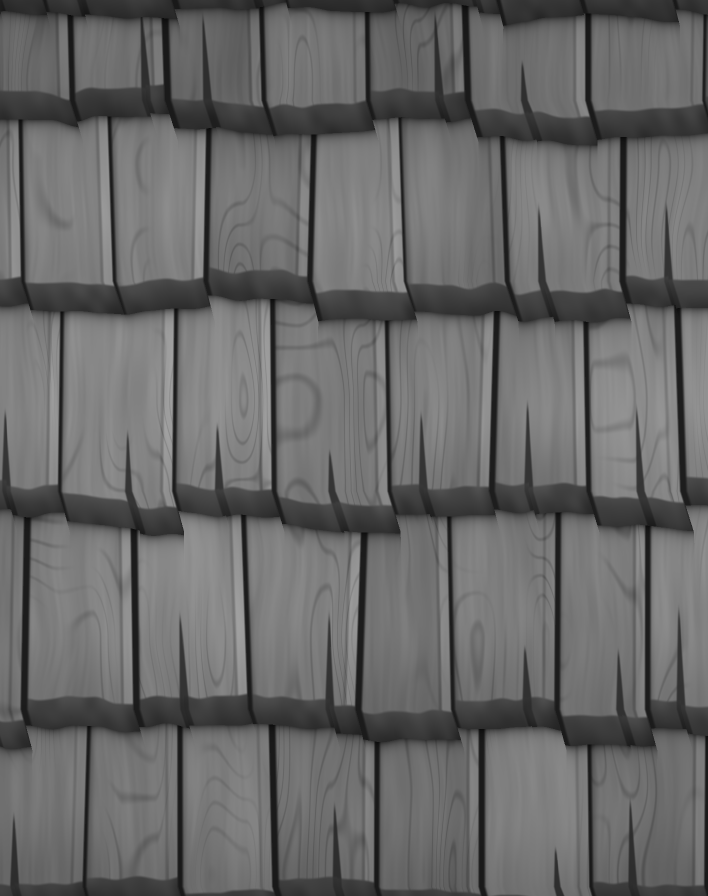
A WebGL 1 fragment shader for this texture:

```glsl
precision highp float;
// Grey wooden roof shingles in overlapping rows, with cracks, grain and thick dark lower edges.
uniform vec2 u_resolution;

float hash(vec2 p) {
  return fract(sin(dot(p, vec2(12.9898, 78.233))) * 43758.5);
}

float noise(vec2 p) {
  vec2 i = floor(p), f = fract(p);
  f = f * f * (3.0 - 2.0 * f);
  return mix(mix(hash(i), hash(i + vec2(1, 0)), f.x),
             mix(hash(i + vec2(0, 1)), hash(i + vec2(1, 1)), f.x), f.y);
}

// Per row: lower edge, first joint, bow of the joint spacing
vec3 rowShape(int row) {
  if (row == 0) return vec3(0.12, 0.37, 0.3);
  if (row == 1) return vec3(1.10, 0.65, -0.2);
  if (row == 2) return vec3(2.65, 0.97, -0.17);
  if (row == 3) return vec3(4.45, 0.47, 0.15);
  if (row == 4) return vec3(6.32, 0.20, 0.13);
  return vec3(7.84, 0.70, -0.2);
}

// Position of joint k, leaning slightly along the row
float joint(float k, float row, vec3 shape, float y) {
  float lean = (hash(vec2(k, row + 40.0)) - 0.5) * 0.07 * (y - shape.x);
  return shape.y + 0.89 * k + shape.z * sin(k * 0.52)
       + 0.1 * (hash(vec2(k, row + 20.0)) - 0.5) + lean;
}

// Wood surface: soft streaks plus thin contour lines of stretched noise
float wood(vec2 p, vec2 id) {
  vec2 q = p + id * 7.3;
  q.x += 0.12 * noise(q * vec2(2.0, 1.5));
  float tone = 0.505 + 0.07 * (hash(id + 3.1) - 0.5);
  tone += 0.05 * (noise(q * vec2(13.0, 0.9)) - 0.5);
  tone += 0.03 * (noise(q * vec2(38.0, 2.5)) - 0.5);
  tone += 0.05 * (noise(q * vec2(1.8, 1.3) + 9.0) - 0.5);
  float ring = abs(fract(noise(q * vec2(3.6, 0.75)) * 7.0) - 0.5);
  float patchy = smoothstep(0.35, 0.75, noise(q * vec2(2.5, 0.8) + 31.0));
  return tone - 0.075 * patchy * smoothstep(0.16, 0.0, ring);
}

// Returns tone in x and distance below the shingle's lower edge in y
vec2 shingle(vec2 p, int index) {
  float row = float(index);
  vec3 shape = rowShape(index);
  p.x -= 0.28 * clamp(p.y - shape.x + 0.24, 0.0, 0.35);

  // Find the shingle between two joints
  float k = -2.0, left = -2.0;
  for (int j = -2; j < 9; j++) {
    float x = joint(float(j), row, shape, p.y);
    if (x <= p.x) { left = x; k = float(j); }
  }
  float right = joint(k + 1.0, row, shape, p.y);
  vec2 id = vec2(k, row);
  float u = (p.x - left) / (right - left);

  // Tilted, worn lower edge, stepped beside a crack
  float crackU = mix(0.25, 0.82, hash(id + 5.7));
  float cracked = step(0.42, hash(id + 8.3));
  float bottom = shape.x + 0.2 * (hash(id + 1.7) - 0.5)
               + 0.14 * (hash(id + 2.9) - 0.4) * (u - 0.5)
               + 0.05 * (noise(vec2(p.x * 5.0, row * 9.0)) - 0.5)
               + cracked * 0.09 * (hash(id + 6.1) - 0.4) * step(crackU, u);
  float front = bottom - 0.23 - 0.03 * noise(vec2(p.x * 7.0, row + 50.0));

  // Top face with a lit right bevel and a shaded left side
  float tone = wood(p, id) - 0.04 * smoothstep(0.7, 0.0, front - p.y);
  float fromRight = right - p.x, fromLeft = p.x - left;
  float bevel = smoothstep(0.095, 0.075, fromRight) * step(0.3, hash(id + 4.4));
  tone += 0.065 * bevel;
  tone -= 0.08 * smoothstep(0.025, 0.0, abs(fromRight - 0.1));
  tone *= 1.0 - 0.3 * smoothstep(0.09, 0.0, fromLeft);

  // Tapering crack
  float rise = (front - p.y) / mix(0.45, 0.85, hash(id + 9.2));
  float width = 0.035 * clamp(1.0 - rise, 0.0, 1.0);
  float offset = abs((u - crackU) * (right - left) + 0.02 * rise);
  float crack = cracked * smoothstep(width + 0.012, width - 0.008, offset)
              * smoothstep(1.0, 0.8, rise);
  tone = mix(tone, 0.17, crack * 0.9);

  // Thick front edge
  float depth = clamp((p.y - front) / 0.25, 0.0, 1.0);
  float edge = mix(0.29, 0.19, depth) + 0.06 * (noise(p * vec2(9.0, 6.0)) - 0.5);
  edge -= 0.07 * crack + 0.035 * smoothstep(0.12, 0.0, fromRight);
  tone = mix(tone, edge, smoothstep(-0.012, 0.018, p.y - front));

  // Dark joint between neighbours
  float gap = mix(0.012, 0.05, hash(id + 7.5));
  tone = mix(0.11, tone, smoothstep(gap - 0.012, gap + 0.018, fromLeft));
  tone = mix(0.15, tone, smoothstep(0.0, 0.018, fromRight));
  return vec2(tone, p.y - bottom);
}

// Upper rows hide lower rows and shade them
float roof(vec2 p) {
  float shadow = 1.0;
  for (int i = 0; i < 6; i++) {
    vec2 s = shingle(p, i);
    if (s.y < 0.0) return s.x * shadow;
    shadow = 1.0 - 0.5 * exp(-s.y / 0.045) - 0.07 * exp(-s.y / 0.3);
  }
  return 0.15;
}

void main() {
  // Four samples per pixel smooth the edges; the canvas is 7.68 units tall
  float tone = 0.0;
  for (int i = 0; i < 4; i++) {
    vec2 shift = vec2(mod(float(i), 2.0), floor(float(i) / 2.0)) * 0.5 - 0.25;
    vec2 p = (gl_FragCoord.xy + shift) / u_resolution.y * 7.68;
    tone += 0.25 * roof(vec2(p.x, 7.68 - p.y));
  }
  float height = gl_FragCoord.y / u_resolution.y * 2.0 - 1.0;
  gl_FragColor = vec4(vec3(tone * (1.03 - 0.15 * height * height)), 1.0);
}
```
